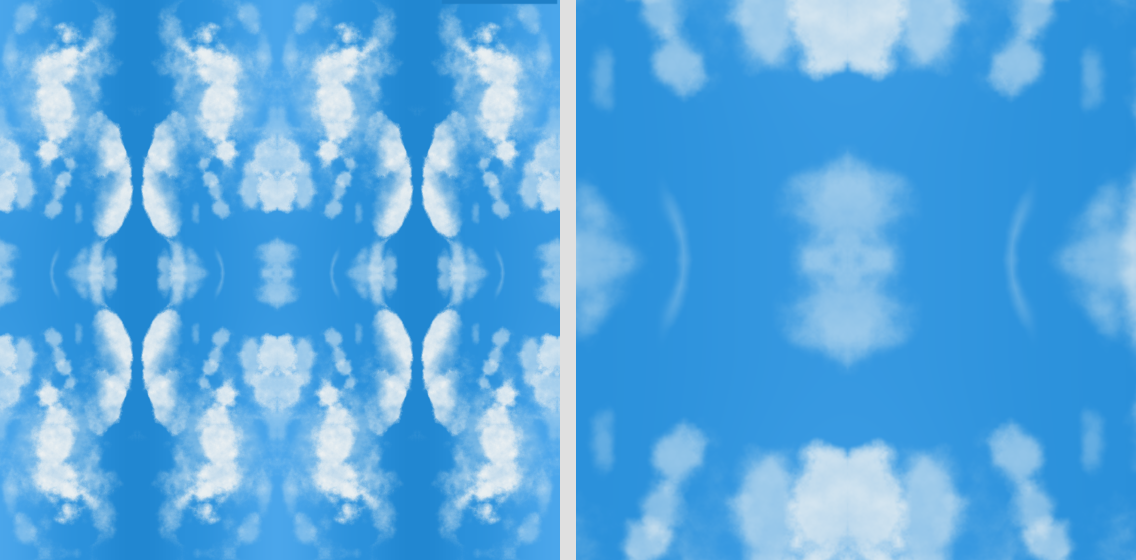
Left, the full canvas; right, a detail of the centre.
This pattern is drawn by a Shadertoy shader. Its source:

```glsl
// Mirrored summer sky: one cloud bank is folded left-right and up-down into
// four half tiles across and two down. Soft ellipses roughened by fractal
// noise form the clouds, laid over a blue gradient that follows the fold.

const vec3 DEEP_BLUE = vec3(0.13, 0.53, 0.82);
const vec3 MID_BLUE = vec3(0.17, 0.57, 0.86);
const vec3 LIGHT_BLUE = vec3(0.29, 0.65, 0.92);
const vec3 CLOUD_SHADE = vec3(0.73, 0.84, 0.92);
const vec3 CLOUD_WHITE = vec3(0.94, 0.95, 0.95);

float hash(vec2 p) {
    vec3 k = fract(vec3(p.xyx) * 0.1031);
    k += dot(k, k.yzx + 33.33);
    return fract((k.x + k.y) * k.z);
}

float valueNoise(vec2 p) {
    vec2 i = floor(p), f = fract(p);
    f = f * f * (3.0 - 2.0 * f);
    return mix(mix(hash(i), hash(i + vec2(1, 0)), f.x),
               mix(hash(i + vec2(0, 1)), hash(i + vec2(1, 1)), f.x), f.y);
}

float fbm(vec2 p) {
    float sum = 0.0, amp = 0.5;
    for (int i = 0; i < 6; i++) {
        sum += amp * valueNoise(p);
        p = mat2(1.6, 1.2, -1.2, 1.6) * p + 17.0;
        amp *= 0.52;
    }
    return sum;
}

// Triangle fold: 0 on a mirror axis, 1 halfway to the next
float fold(float x) { return 2.0 * abs(fract(x + 0.5) - 0.5); }

// Ellipse of vapour with a ragged, fading rim
float puff(vec2 q, vec2 centre, vec2 radius, float rough, float softness) {
    float d = 1.0 - length((q - centre) / radius);
    return smoothstep(0.0, softness, d + rough);
}

// Leaning cloud, crisp on the right and dissolving to the left
float billow(vec2 q, vec2 centre, vec2 radius, float lean, float rough) {
    vec2 p = q - centre;
    p.x -= lean * p.y;
    p /= radius;
    float rim = smoothstep(0.0, 0.2, 1.0 - length(p) + 0.45 * rough);
    return rim * smoothstep(-1.2, 0.8, p.x + rough);
}

// Lays one translucent layer over the others
float cover(float below, float layer) { return 1.0 - (1.0 - below) * (1.0 - layer); }

float cloudBank(vec2 q, float rough) {
    // Broad haze
    float c = 0.42 * puff(q, vec2(0.50, 1.22), vec2(0.42, 0.66), rough, 0.8);
    c = cover(c, 0.25 * puff(q, vec2(0.27, 1.22), vec2(0.22, 0.32), 0.4 * rough, 0.5));

    // Tall bright column
    float column = 0.0;
    for (int i = 0; i < 7; i++) {
        float t = float(i) / 6.0;
        vec2 centre = vec2(mix(0.37, 0.49, t) + 0.03 * sin(9.0 * t), mix(0.88, 1.70, t));
        float size = 0.13 + 0.05 * sin(3.14 * t);
        column = max(column, puff(q, centre, vec2(size), rough, 0.65));
    }
    c = cover(c, 0.95 * column);

    // Shreds trailing below the column
    for (int i = 0; i < 4; i++) {
        vec2 centre = vec2(0.42, 0.48) + float(i) * vec2(0.035, 0.10);
        c = cover(c, 0.55 * puff(q, centre, vec2(0.07, 0.09), rough, 0.6));
    }
    c = cover(c, 0.3 * puff(q, vec2(0.58, 0.45), vec2(0.05, 0.10), rough, 0.7));

    // Faint puffs beside the column
    c = cover(c, 0.55 * puff(q, vec2(0.77, 1.74), vec2(0.13, 0.20), rough, 0.9));
    c = cover(c, 0.35 * puff(q, vec2(0.70, 1.38), vec2(0.12, 0.22), rough, 0.9));

    // Two stacked billows and the neck joining them to their reflection
    c = cover(c, 0.85 * billow(q, vec2(0.76, 0.93), vec2(0.16, 0.26), 0.0, rough));
    c = cover(c, 0.95 * billow(q, vec2(0.81, 0.52), vec2(0.14, 0.29), 0.25, rough));
    c = cover(c, 0.55 * puff(q, vec2(0.71, 0.0), vec2(0.07, 0.36), 0.6 * rough, 0.7));
    c = cover(c, 0.45 * puff(q, vec2(0.64, 0.0), vec2(0.16, 0.22), rough, 0.9));
    c = cover(c, 0.50 * puff(q, vec2(0.80, 0.05), vec2(0.07, 0.12), rough, 0.7));

    // Thin crescent
    float ring = abs(length((q - vec2(0.50, 0.0)) / vec2(0.11, 0.17)) - 1.0);
    float crescent = smoothstep(0.3, 0.0, ring + 0.3 * rough) * smoothstep(0.46, 0.40, q.x);
    c = cover(c, 0.3 * crescent);

    // Crown and wisps on the light axis
    c = cover(c, 0.85 * puff(q, vec2(0.05, 0.59), vec2(0.09, 0.15), rough, 0.5));
    c = cover(c, 0.65 * puff(q, vec2(0.05, 0.80), vec2(0.11, 0.14), rough, 0.6));
    c = cover(c, 0.60 * puff(q, vec2(0.19, 0.60), vec2(0.08, 0.19), rough, 0.7));
    c = cover(c, 0.55 * puff(q, vec2(0.0, 0.08), vec2(0.14, 0.26), rough, 0.9));
    c = cover(c, 0.35 * puff(q, vec2(0.03, 1.10), vec2(0.09, 0.22), rough, 0.8));
    c = cover(c, 0.28 * puff(q, vec2(0.09, 1.58), vec2(0.07, 0.16), rough, 0.8));
    return cover(c, 0.32 * puff(q, vec2(0.19, 1.84), vec2(0.08, 0.14), rough, 0.8));
}

void mainImage(out vec4 fragColor, in vec2 fragCoord) {
    vec2 uv = fragCoord / iResolution.xy;
    vec2 q = vec2(fold(2.0 * uv.x + 0.01), 2.0 * fold(uv.y - 0.512));
    float body = fbm(6.0 * q + 3.0);
    float rough = 1.7 * (body - 0.49);

    // Sky gradient, lightest along the axis away from the middle
    vec3 sky = mix(MID_BLUE, DEEP_BLUE, smoothstep(0.6, 0.95, q.x));
    float glow = smoothstep(0.6, 0.0, q.x) * mix(0.35, 1.0, smoothstep(0.2, 1.2, q.y));
    sky = mix(sky, LIGHT_BLUE, glow);

    // Clouds lit from the upper left
    float relief = body - fbm(6.0 * (q + vec2(-0.03, 0.04)) + 3.0);
    vec3 cloud = mix(CLOUD_SHADE, CLOUD_WHITE, clamp(0.65 + 2.0 * relief, 0.0, 1.0));
    vec3 color = mix(sky, cloud, cloudBank(q, rough));

    // Dark sliver at the top right edge
    vec2 aa = 1.0 / iResolution.xy;
    float sliver = smoothstep(-aa.x, aa.x, 0.103 - abs(uv.x - 0.892))
                 * smoothstep(-aa.y, aa.y, uv.y - 0.993);
    fragColor = vec4(mix(color, DEEP_BLUE * 0.95, sliver), 1.0);
}
```
